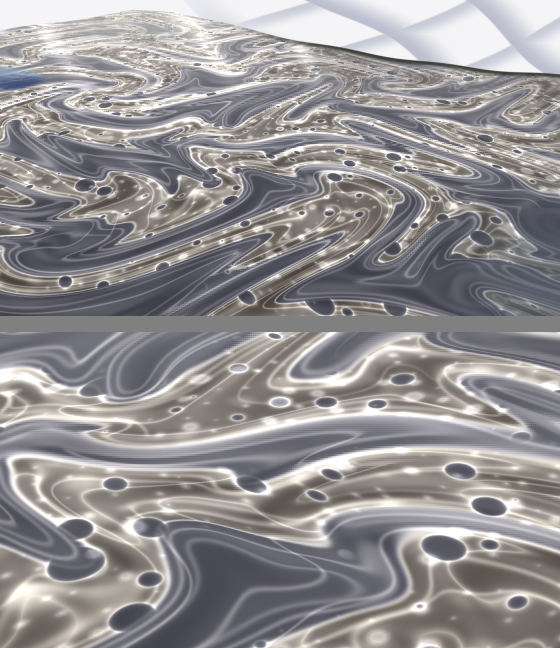
Top, the full canvas; bottom, a detail of the centre.
Give the GLSL for this texture, as a Shadertoy shader.

```glsl
vec2 hash2(vec2 p) {
    return fract(sin(vec2(dot(p, vec2(127.1, 311.7)), dot(p, vec2(269.5, 183.3)))) * 43758.5);
}

// Signed distance to the nearest of many scattered discs
float discs(vec2 p) {
    float nearest = 1.0;
    for (int j = -1; j <= 1; j++)
    for (int i = -1; i <= 1; i++) {
        vec2 cell = floor(p) + vec2(i, j);
        vec2 h = hash2(cell);
        float radius = 0.46 * h.x * h.y - 0.03;
        nearest = min(nearest, length(cell + 0.1 + 0.8 * h - p) - radius);
    }
    return nearest;
}

// Folds the plane into marbled swirls
vec2 swirl(vec2 p) {
    for (float s = 1.0; s < 6.0; s *= 1.5) {
        p += 0.45 / s * sin(1.9 * s * p.yx + s * vec2(1.3, 4.1));
        p = mat2(0.8, 0.6, -0.6, 0.8) * p;
    }
    return p;
}

// Thin bright line where the value crosses zero
float filament(float value, float slope) {
    float d = value / (0.022 + 0.0023 * slope);
    return exp(-d * d);
}

vec3 water(vec2 uv) {
    // Ground plane in perspective
    float depth = 1.0 / (1.3 - min(uv.y, 1.0));
    vec2 ground = vec2((uv.x - 0.9) * depth, 1.7 * depth);
    vec2 q = swirl(ground * vec2(2.2, 2.7));

    // Bands of film between still pools
    float phase = 4.6 * q.y + 1.3 * sin(2.0 * q.x) + 2.0 * q.x * smoothstep(0.6, 0.0, uv.y);
    float slope = length(vec2(dFdx(phase), dFdy(phase))) * iResolution.y;
    slope = min(slope, 900.0);
    float detail = 1.0 / (1.0 + pow(slope / 400.0, 2.0));
    float wave = sin(phase) + 0.5 * sin(2.3 * q.x + 1.0) + 0.25 * sin(7.0 * q.x + 3.0 * q.y);
    float film = mix(0.5, smoothstep(-0.08, 0.12, wave), detail);
    float thread = sin(2.0 * phase + 2.0 * sin(3.0 * q.x));
    float rim = filament(wave, slope) + 0.65 * filament(wave - 0.6, slope)
              + 0.5 * filament(wave + 0.4, slope) + 0.35 * filament(wave + 0.85, slope)
              + 0.5 * filament(thread, 2.0 * slope) * smoothstep(-0.2, 0.6, sin(2.0 * q.x + ground.x * 3.0));

    // Brown mottling with caustic highlights
    float mottle = 0.5 + 0.5 * sin(9.0 * q.y + 2.0 * sin(7.0 * q.x)) * sin(6.0 * q.x + 17.0 * ground.x);
    float caustic = pow(1.0 - abs(sin(5.0 * q.y + 1.8 * sin(7.0 * q.x + 5.0 * ground.y))), 6.0);
    float glow = smoothstep(0.22, -0.1, discs(ground * 11.0 + 0.7 * q));

    vec3 pool = mix(vec3(0.295, 0.295, 0.34), vec3(0.45, 0.45, 0.49), smoothstep(0.15, 0.95, uv.y));
    pool += 0.12 * (mottle - 0.4);
    vec3 oil = mix(vec3(0.28, 0.255, 0.235), vec3(0.52, 0.50, 0.475), mottle);
    oil += 0.1 * smoothstep(0.1, 0.7, uv.y);
    oil += (0.3 * caustic + 0.3 * glow * mottle) * vec3(1.0, 0.98, 0.93);
    vec3 color = mix(pool, oil, film);
    color += 0.4 * rim * detail * vec3(1.0, 0.98, 0.93);

    // Dark bubbles with bright rims, then small pale droplets
    vec2 spread = ground * vec2(1.0, 0.85) + 0.03 * sin(9.0 * ground.yx);
    float bubble = discs(spread * 11.0);
    float small = discs(spread.yx * 20.0);
    float gate = smoothstep(-0.4, 0.1, wave);
    color = mix(color, pool * 0.9, gate * smoothstep(0.025, -0.025, bubble));
    color += 0.36 * gate * exp(-28.0 * abs(bubble - 0.02));
    float patches = smoothstep(0.0, 0.7, sin(4.0 * ground.x + 2.0 * q.x) + 0.5 * film);
    color += 0.28 * patches * gate * smoothstep(0.05, -0.08, small);
    color += 0.15 * film * exp(-18.0 * abs(small - 0.03));

    // Bluish calm corner and blue reflection at the left
    float calm = smoothstep(0.25, -0.1, length((uv - vec2(1.75, 0.08)) * vec2(0.8, 0.7)) - 0.1);
    color = mix(color, vec3(0.33, 0.37, 0.42), 0.6 * calm);
    float blue = smoothstep(1.2, 0.7, length((uv - vec2(0.03, 0.75)) / vec2(0.11, 0.035)));
    color = mix(color, mix(vec3(0.12, 0.19, 0.4), vec3(0.55, 0.7, 0.82),
                smoothstep(0.74, 0.78, uv.y)), 0.7 * blue);

    // Sky glare and streaked reflections toward the back
    float glare = smoothstep(0.65, 0.97, uv.y) * exp(-3.0 * pow(uv.x - 0.4, 2.0));
    color = mix(color, vec3(0.82, 0.81, 0.78), 0.55 * glare);
    float haze = smoothstep(0.6, 0.8, uv.y) * smoothstep(0.7, 1.2, uv.x);
    color = mix(color, vec3(0.44, 0.43, 0.44), 0.5 * haze);
    float streak = pow(0.5 + 0.5 * sin(17.0 * uv.x + 12.0 * uv.y + sin(7.0 * uv.x)), 12.0);
    color += 0.2 * streak * smoothstep(0.65, 0.9, uv.y) * vec3(1.0, 1.0, 0.98);
    return color;
}

// Crumpled white plastic with straight diagonal creases
vec3 sheet(vec2 uv) {
    float bend = 4.0 * uv.x + 6.0 * uv.y + 0.2 * sin(5.0 * uv.x - 9.0 * uv.y);
    float crease = fract(bend * 0.6);
    float fold = fract(2.1 * uv.x - 5.0 * uv.y + 0.12 * sin(bend));
    float shade = smoothstep(0.0, 0.03, crease) * smoothstep(0.45, 0.05, crease);
    shade = max(shade, 0.8 * smoothstep(0.0, 0.04, fold) * smoothstep(0.35, 0.05, fold));
    shade *= smoothstep(0.45, 1.0, uv.x);
    return mix(vec3(0.96, 0.96, 0.97), vec3(0.74, 0.75, 0.81), shade);
}

vec3 scene(vec2 uv) {
    float x = uv.x - 0.555;
    float edge = min(min(0.965, 0.903 + 0.149 * uv.x), 0.965 - 0.27 * x + 0.085 * x * x);
    float above = uv.y - edge - 0.003 * sin(19.0 * uv.x);
    float shadow = smoothstep(-0.018, -0.005, above) * smoothstep(0.6, 1.1, uv.x);
    vec3 color = mix(water(uv), vec3(0.2, 0.2, 0.18), 0.85 * shadow);
    return mix(color, sheet(uv), smoothstep(-0.002, 0.002, above));
}

void mainImage(out vec4 fragColor, in vec2 fragCoord) {
    // Four samples per pixel
    vec3 color = vec3(0.0);
    for (int k = 0; k < 4; k++) {
        vec2 offset = vec2(k % 2, k / 2) * 0.5 - 0.25;
        color += clamp(scene((fragCoord + offset) / iResolution.y), 0.0, 1.0);
    }
    fragColor = vec4(color * 0.25, 1.0);
}
```
